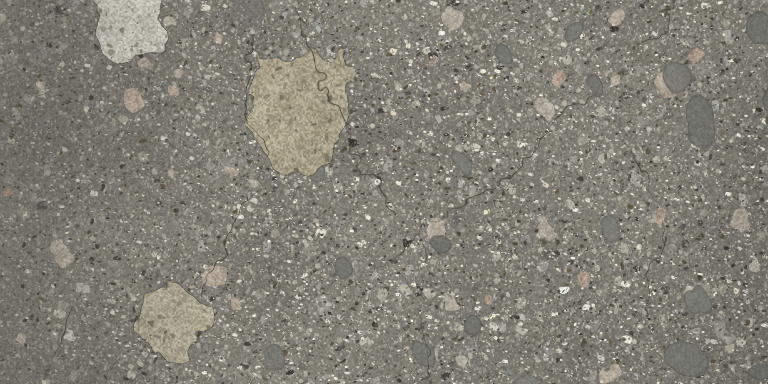
A Shadertoy shader for this texture:

```glsl
// Weathered concrete: fine gravel, smooth pebbles, pale broken stones and hairline cracks.

// Integer hash: three values in 0..1 per cell and seed
vec3 hash(vec2 cell, float seed) {
    uvec3 v = uvec3(ivec3(vec3(cell, seed))) * 1664525u + 1013904223u;
    v.x += v.y * v.z; v.y += v.z * v.x; v.z += v.x * v.y;
    v ^= v >> 16u;
    v.x += v.y * v.z; v.y += v.z * v.x; v.z += v.x * v.y;
    return vec3(v >> 8u) / 16777216.0;
}

float noise(vec2 p) {
    vec2 i = floor(p), f = fract(p);
    f = f * f * (3.0 - 2.0 * f);
    return mix(mix(hash(i, 1.0).x, hash(i + vec2(1, 0), 1.0).x, f.x),
               mix(hash(i + vec2(0, 1), 1.0).x, hash(i + vec2(1, 1), 1.0).x, f.x), f.y);
}

float fbm(vec2 p) {
    return 0.55 * noise(p) + 0.3 * noise(p * 2.1 + 7.3) + 0.15 * noise(p * 4.3 + 2.9);
}

// Rounded-to-boxy outline, rotated and stretched
float stoneDist(vec2 q, float radius, float angle, float stretch, float boxy) {
    float c = cos(angle), s = sin(angle);
    q = mat2(c, -s, s, c) * q / vec2(stretch, 1.0 / stretch);
    return mix(length(q), max(abs(q.x), abs(q.y)), boxy) - radius;
}

// Scattered stones: x = distance to the nearest edge, yzw = its random values
vec4 scatter(vec2 p, float freq, float share, vec2 radii, float boxy, float seed) {
    vec2 base = floor(p * freq);
    vec4 best = vec4(1.0);
    for (int k = 0; k < 9; k++) {
        vec2 cell = base + vec2(k % 3 - 1, k / 3 - 1);
        vec3 place = hash(cell, seed), look = hash(cell, seed + 50.0);
        if (place.z > share) continue;
        float radius = mix(radii.x, radii.y, look.z * look.z) / freq;
        float d = stoneDist(p - (cell + place.xy) / freq, radius, look.x * 6.28, 1.0 + 0.35 * look.y, boxy);
        if (d < best.x) best = vec4(d, look.yxz);
    }
    return best;
}

float cover(float d, float soft) { return 1.0 - smoothstep(-soft, soft, d); }

float segment(vec2 p, vec2 a, vec2 b) {
    vec2 ab = b - a;
    return length(p - a - ab * clamp(dot(p - a, ab) / dot(ab, ab), 0.0, 1.0));
}

// Gravel colour from a brightness and a random tint
vec3 mineral(float tone, float tint) {
    return tone * mix(vec3(1.03, 0.99, 0.89), vec3(0.99, 1.0, 0.97), tint);
}

void mainImage(out vec4 fragColor, in vec2 fragCoord) {
    vec2 p = fragCoord / iResolution.y;
    float soft = 0.7 / iResolution.y;
    vec2 wobble = vec2(fbm(p * 11.0), fbm(p * 11.0 + 31.0)) - 0.5;
    vec2 jag = vec2(noise(p * 60.0), noise(p * 60.0 + 17.0)) - 0.5;
    float grit = noise(p * 230.0) - 0.5;

    // Cement paste, smoother and darker towards the left
    float patches = fbm(p * 3.0);
    float exposed = smoothstep(-0.3, 0.8, p.x + 0.5 * (patches - 0.5));
    vec3 col = mineral(0.47 + 0.1 * (patches - 0.5) + 0.1 * grit, 0.4);

    // Gravel from coarse to fine
    for (int i = 0; i < 4; i++) {
        float n = float(i);
        float freq = 19.0 * pow(1.95, n);
        vec4 g = scatter(p + jag * 0.006, freq, 0.1 + 0.2 * n, vec2(0.16, 0.5), 0.5, 3.0 + n);
        float tone = mix(0.36, 0.74, g.z) + 0.2 * smoothstep(0.87, 1.0, g.z) - 0.14 * smoothstep(0.12, 0.0, g.z);
        float strength = mix(0.4, 0.95, exposed) * (i == 0 ? 0.6 : 1.0);
        col = mix(col, mineral(tone + 0.1 * grit, g.y), strength * cover(g.x, soft));
    }

    // Dark and rusty pits
    vec4 pit = scatter(p + jag * 0.01, 34.0, 0.3, vec2(0.06, 0.2), 0.3, 11.0);
    col = mix(col, mix(vec3(0.2, 0.19, 0.17), vec3(0.36, 0.31, 0.2), pit.y), 0.75 * cover(pit.x, soft));

    // Small pale and pinkish stones
    vec4 chip = scatter(p + wobble * 0.03 + jag * 0.01, 9.0, 0.22, vec2(0.09, 0.3), 0.4, 17.0);
    vec3 chipColor = mix(vec3(0.68, 0.59, 0.53), vec3(0.71, 0.69, 0.63), chip.z);
    col = mix(col, chipColor + 0.18 * grit + 0.1 * jag.x, 0.8 * cover(chip.x, soft));

    // Smooth grey pebbles with a darker rim
    vec4 pebble = scatter(p + wobble * 0.035, 5.0, 0.4, vec2(0.11, 0.27), 0.0, 23.0);
    float pebbleMask = cover(pebble.x, soft) * smoothstep(0.55, 0.75, p.x);
    vec3 pebbleColor = mineral(0.43 + 0.05 * pebble.z + 0.07 * grit, 0.8);
    pebbleColor *= 1.0 - 0.15 * smoothstep(-0.008, 0.0, pebble.x);
    col = mix(col, pebbleColor, 0.92 * pebbleMask);

    // Three large pale stones, pitted and outlined
    vec4 speck = scatter(p + jag * 0.012, 48.0, 0.5, vec2(0.08, 0.35), 0.3, 31.0);
    for (int i = 0; i < 3; i++) {
        float n = float(i);
        vec2 center = vec2(0.34 + n * (0.83 - 0.39 * n), 0.94 - n * (0.035 + 0.175 * n));
        float radius = 0.08 + n * (0.1 - 0.048 * n);
        float d = stoneDist(p - center + wobble * 0.11 + jag * 0.008, radius, 1.9 - 0.4 * n, 1.1, 0.6);
        vec3 face = mix(vec3(0.74, 0.73, 0.69), vec3(0.64, 0.61, 0.52), min(n, 1.0) - 0.2 * max(n - 1.0, 0.0));
        face += 0.2 * grit + 0.12 * (fbm(p * 24.0) - 0.5);
        face = mix(face, mix(vec3(0.37, 0.35, 0.29), vec3(0.56, 0.54, 0.48), speck.z), 0.75 * cover(speck.x, soft));
        col *= 1.0 - 0.35 * cover(abs(d) - 0.002, 2.0 * soft);
        col = mix(col, face, cover(d, soft));
    }

    // Hairline cracks
    vec2 q = p + wobble * 0.07 + jag * 0.012;
    float crack = min(segment(q, vec2(0.66, 0.9), vec2(0.64, 0.7)), segment(q, vec2(0.64, 0.7), vec2(0.7, 0.61)));
    crack = min(crack, min(segment(q, vec2(0.7, 0.61), vec2(0.53, 0.24)), segment(q, vec2(0.77, 0.98), vec2(0.92, 0.6))));
    crack = min(crack, min(segment(q, vec2(0.92, 0.6), vec2(1.03, 0.43)), segment(q, vec2(1.8, 1.0), vec2(1.28, 0.52))));
    crack = min(crack, min(segment(q, vec2(1.28, 0.52), vec2(0.91, 0.26)), segment(q, vec2(1.61, 0.68), vec2(1.72, 0.46))));
    crack = min(crack, min(segment(q, vec2(1.72, 0.46), vec2(1.68, 0.16)), segment(q, vec2(1.1, 0.35), vec2(1.12, 0.0))));
    crack = min(crack, segment(q, vec2(0.2, 0.2), vec2(0.1, 0.0)));
    float depth = smoothstep(0.2, 0.6, noise(p * 14.0 + 5.0));
    col = mix(col, vec3(0.22, 0.21, 0.18), mix(0.35, 0.85, depth) * cover(crack - 0.0014, 1.4 * soft));

    // Uneven light across the slab
    col *= mix(0.9, 1.03, smoothstep(0.0, 0.6, p.x)) * (1.0 - 0.06 * smoothstep(1.6, 2.0, p.x));
    fragColor = vec4(clamp(col, 0.0, 1.0), 1.0);
}
```
